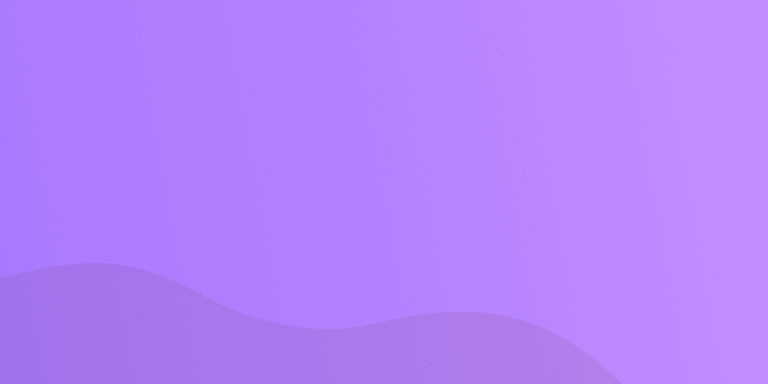
A Shadertoy shader for this background:

```glsl
const vec3 EDGE_BLUE   = vec3(0.650, 0.474, 1.000);
const vec3 LEFT_VIOLET = vec3(0.674, 0.483, 1.000);
const vec3 MID_VIOLET  = vec3(0.705, 0.509, 1.000);
const vec3 RIGHT_LILAC = vec3(0.755, 0.548, 0.992);
const vec3 WAVE_TINT   = vec3(0.350, 0.200, 0.200);
const float WAVE_ALPHA = 0.094;
const float SLANT      = 0.18;   // lean of the colour bands
const float BAND_COUNT = 6.0;
const float BAND_START = 0.0215; // where the first band begins
const float BAND_BLUR  = 0.36;   // half width of a band transition
const float GRAIN      = 0.20;   // dither of the transitions, in bands
const float GRAIN_ROWS = 256.0;

// Gradient stops, counted in bands
const float LEFT_STOP  = 0.5;
const float MID_STOP   = 2.9;
const float RIGHT_STOP = 5.5;

// Knots of the wave crest: x, height, slope
const int KNOT_COUNT = 7;
const vec3 KNOTS[KNOT_COUNT] = vec3[KNOT_COUNT](
    vec3(0.000, 0.276,  0.22),
    vec3(0.247, 0.315,  0.00),
    vec3(0.534, 0.229, -0.55),
    vec3(0.859, 0.143,  0.00),
    vec3(1.030, 0.169,  0.21),
    vec3(1.211, 0.188,  0.00),
    vec3(1.620, 0.000, -1.00)
);

float hash(vec2 p) {
    return fract(sin(dot(p, vec2(12.9898, 78.233))) * 43758.5453);
}

// Cubic Hermite curve between two knots
float hermite(vec3 a, vec3 b, float x) {
    float width = b.x - a.x;
    float t = (x - a.x) / width;
    float s = 1.0 - t;
    return a.y * (1.0 + 2.0 * t) * s * s
         + b.y * t * t * (3.0 - 2.0 * t)
         + width * t * s * (a.z * s - b.z * t);
}

float waveHeight(float x) {
    vec3 last = KNOTS[KNOT_COUNT - 1];
    float height = last.y + last.z * (x - last.x);
    for (int i = 0; i < KNOT_COUNT - 1; i++) {
        if (x >= KNOTS[i].x && x < KNOTS[i + 1].x) {
            height = hermite(KNOTS[i], KNOTS[i + 1], x);
        }
    }
    return height;
}

float ramp(float from, float to, float x) {
    return clamp((x - from) / (to - from), 0.0, 1.0);
}

// Slanted gradient in soft, dithered bands
vec3 bandedGradient(vec2 p) {
    float t = 0.5 * (p.x + SLANT * (p.y - 0.5));
    float grain = hash(floor(p * GRAIN_ROWS)) - 0.5;
    float u = (t - BAND_START) * BAND_COUNT + GRAIN * grain + 0.5;
    float band = floor(u) - 0.5
               + smoothstep(0.5 - BAND_BLUR, 0.5 + BAND_BLUR, fract(u));
    vec3 color = mix(EDGE_BLUE, LEFT_VIOLET, ramp(-0.5, LEFT_STOP, band));
    color = mix(color, MID_VIOLET, ramp(LEFT_STOP, MID_STOP, band));
    return mix(color, RIGHT_LILAC, ramp(MID_STOP, RIGHT_STOP, band));
}

void mainImage(out vec4 fragColor, in vec2 fragCoord) {
    vec2 p = fragCoord / iResolution.xy * vec2(2.0, 1.0);
    float pixel = 1.0 / iResolution.y;

    // Backdrop
    vec3 color = bandedGradient(p);

    // Translucent wave, antialiased along its slope
    float crest = waveHeight(p.x);
    float slope = (waveHeight(p.x + pixel) - crest) / pixel;
    float dist = (p.y - crest) / sqrt(1.0 + slope * slope);
    float wave = 1.0 - smoothstep(-0.7 * pixel, 0.7 * pixel, dist);
    color = mix(color, WAVE_TINT, WAVE_ALPHA * wave);

    fragColor = vec4(color, 1.0);
}
```
